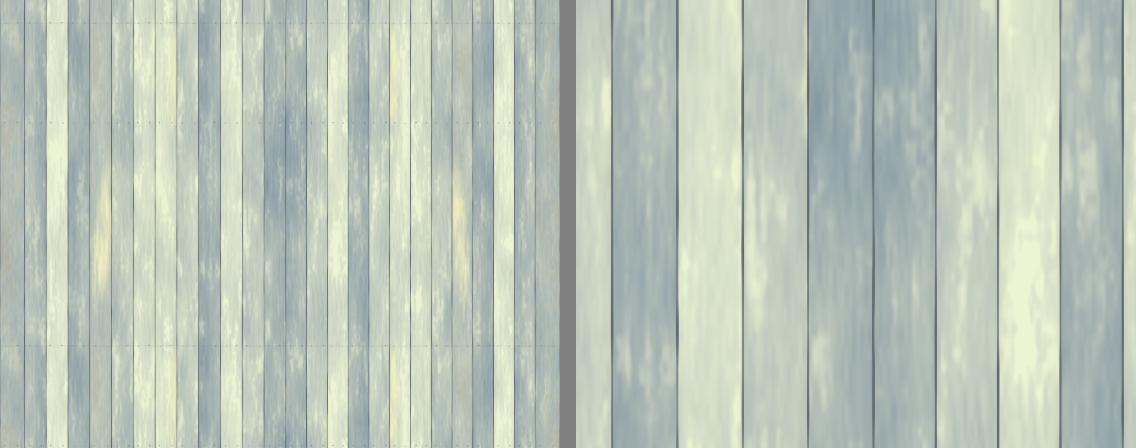
Left: the whole. Right: its middle third, enlarged.
Give the GLSL for this texture, as a Shadertoy shader.

```glsl
const float CENTRE = 0.5104;     // mirror axis of the plank tones
const float LAST = 12.0;         // outermost plank on each side
const float PERIOD = 0.7205;     // height of one vertical repeat

const vec3 SLATE = vec3(0.575, 0.645, 0.665);
const vec3 SAGE = vec3(0.755, 0.795, 0.745);
const vec3 CREAM = vec3(0.915, 0.95, 0.825);
const vec3 YELLOW = vec3(0.95, 0.935, 0.75);
const vec3 BARE_WOOD = vec3(0.67, 0.67, 0.62);
const vec3 GAP = vec3(0.33, 0.37, 0.41);

// Paint brightness, from the central plank outwards
const float TONES[13] = float[13](0.19, 0.50, 0.86, 0.25, 0.60, 0.78,
    0.68, 0.45, 0.45, 0.22, 0.92, 0.25, 0.36);

float hash(vec2 p, float seed) {
    vec3 q = fract(vec3(p, seed) * vec3(0.1031, 0.1137, 0.0973));
    q += dot(q, q.yzx + 33.33);
    return fract((q.x + q.y) * q.z);
}

// Value noise that wraps vertically after the given number of rows
float noise(vec2 p, float rows, float seed) {
    vec2 i = floor(p), f = fract(p);
    f = f * f * (3.0 - 2.0 * f);
    float y0 = mod(i.y, rows), y1 = mod(i.y + 1.0, rows);
    float low = mix(hash(vec2(i.x, y0), seed), hash(vec2(i.x + 1.0, y0), seed), f.x);
    float high = mix(hash(vec2(i.x, y1), seed), hash(vec2(i.x + 1.0, y1), seed), f.x);
    return mix(low, high, f.y);
}

float grain(vec2 p, vec2 cells, float seed) {
    return noise(p * cells, cells.y, seed);
}

vec3 paint(float tone) {
    vec3 dark = mix(SLATE, SAGE, clamp(tone * 2.0, -0.4, 1.0));
    return mix(dark, CREAM, clamp(tone * 2.0 - 1.0, 0.0, 1.1));
}

// Soft tapered stain; centre and reach are in plank units
float stain(vec2 p, vec2 centre, vec2 reach, float slant) {
    vec2 d = p - centre;
    d.x += slant * d.y;
    d /= reach;
    return 1.0 - smoothstep(0.2, 1.0, length(d));
}

float nailRow(vec2 p, float row, vec2 scale, float seed, float pixel) {
    float ink = 0.0;
    for (int k = 0; k < 2; k++) {
        float jitter = hash(vec2(float(k), row * 50.0), seed) - 0.5;
        vec2 head = vec2(0.23 + 0.54 * float(k) + 0.1 * jitter, row + 0.003 * jitter);
        float d = length((p - head) * scale);
        float disc = 1.0 - smoothstep(0.0010 - 0.5 * pixel, 0.0010 + 0.7 * pixel, d);
        ink = max(ink, (0.65 + 0.5 * jitter) * disc);
    }
    return ink;
}

void mainImage(out vec4 fragColor, in vec2 fragCoord) {
    vec2 uv = fragCoord / iResolution.xy;
    float pixel = 1.0 / iResolution.x;

    // Plank layout
    float side = step(CENTRE, uv.x);
    float offset = abs(uv.x - CENTRE);
    float spacing = mix(0.0389, 0.0371, side);
    float plank = min(floor(offset / spacing), LAST);
    float edge = mix(CENTRE, 1.0 - CENTRE, side);
    float width = plank == LAST ? edge - LAST * spacing : spacing;
    float v = uv.y / PERIOD;
    vec2 p = vec2((offset - plank * spacing) / width, fract(v));
    float seed = plank * 7.0 + side * 131.0 + 3.0;

    // Broad washes and fine grain
    float wash = grain(p, vec2(1.2, 5.0), plank * 5.0 + 17.0);
    float blotch = grain(p, vec2(2.5, 11.0), seed + 1.0);
    float streak = grain(p, vec2(9.0, 16.0), seed + 2.0);
    float fibre = grain(p, vec2(17.0, 50.0), seed + 3.0);
    float fleck = grain(p, vec2(11.0, 75.0), seed + 4.0);
    float rings = sin(p.x * 34.0 + 9.0 * wash + 5.0 * blotch);
    float tone = TONES[int(plank)];
    tone += 0.40 * (wash - 0.5) + 0.16 * (blotch - 0.5);
    tone += 0.14 * (streak - 0.5) + 0.13 * (fibre - 0.5) + 0.02 * rings;

    // Pale brushed scuffs, ragged along the grain
    float scuff = 0.40 * blotch + 0.32 * streak + 0.28 * fleck;
    tone += 0.27 * smoothstep(0.54, 0.84, scuff);
    vec3 color = paint(tone);

    // Yellow stains on two planks of each side
    float ragged = 0.5 + 0.5 * smoothstep(0.1, 0.7, 0.6 * streak + 0.4 * blotch);
    float yellow = plank == 5.0 ? stain(p, vec2(0.08, 0.14), vec2(0.50, 0.25), 0.0) : 0.0;
    yellow += plank == 8.0 ? stain(p, vec2(0.34, 0.67), vec2(0.66, 0.31), 1.1) : 0.0;
    color = mix(color, YELLOW + 0.05 * (fibre - 0.5), 0.9 * yellow * ragged);

    // Bare wood showing through the outer and stained planks
    float exposed = smoothstep(0.35, 0.75, 0.5 * wash + 0.3 * streak + 0.2 * fleck);
    float age = plank == LAST ? 0.7 : (plank == 8.0 ? 0.5 : 0.05);
    color = mix(color, BARE_WOOD, age * exposed * (1.0 - yellow));

    // Nails and the faint seams beneath them
    vec2 scale = vec2(width, PERIOD * iResolution.y / iResolution.x);
    float nails = nailRow(p, 0.007, scale, seed, pixel);
    nails = max(nails, nailRow(p, 0.316, scale, seed + 5.0, pixel));
    float seam = 1.0 - smoothstep(0.0, 0.0010 + pixel, abs(p.y - 0.316) * scale.y);
    color = mix(color, GAP, max(0.6 * nails, 0.06 * seam));

    // Shaded edges and thin dark gaps
    float gap = min(p.x, 1.0 - p.x) * width;
    float worn = noise(vec2(plank + step(0.5, p.x), v * 24.0), 24.0, 71.0 + side);
    float halfWidth = 0.0005 + 0.0003 * worn;
    color *= 1.0 - 0.06 * exp(-gap / 0.002);
    float line = 1.0 - smoothstep(halfWidth - 0.5 * pixel, halfWidth + 0.5 * pixel, gap);
    color = mix(color, GAP, line * (0.55 + 0.35 * worn));

    fragColor = vec4(clamp(color, 0.0, 1.0), 1.0);
}
```
